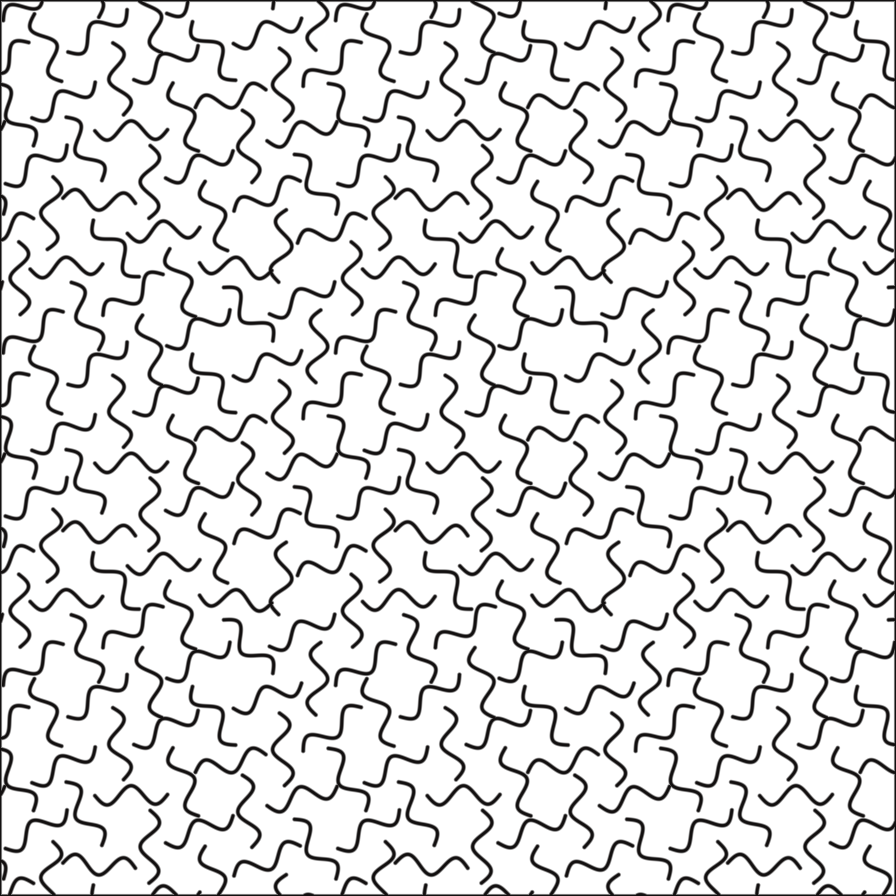
Reproduce this pattern procedurally as a three.js fragment shader.

```glsl
// Scattered short black wavy strokes on white, in a repeating tile with a thin frame.
varying vec2 vUv;

const vec3 PAPER = vec3(1.0);
const vec3 INK = vec3(0.07, 0.06, 0.06);
const float TILE = 0.371;            // period of the whole arrangement
const vec2 STEP = vec2(6.0, 2.0);    // tilt of the lattice inside the tile
const float CELLS = 40.0;            // strokes per tile: dot(STEP, STEP)
const float HALF_LENGTH = 0.0405;    // half the span of a stroke
const float AMPLITUDE = 0.0105;      // wave height
const float HALF_WIDTH = 0.00205;    // half the line thickness
const float SOFTNESS = 0.0013;       // edge blur
const float TURN = 0.45;             // random rotation, radians
const float SHIFT = 0.0035;          // random displacement
const float FRAME = 0.0018;          // frame thickness
const float PI = 3.14159265;

float hash(vec2 p, float seed) {
  vec3 q = fract(vec3(p, seed) * vec3(0.1031, 0.1130, 0.1377));
  q += dot(q, q.yzx + 33.33);
  return fract((q.x + q.y) * q.z);
}

// Signed random value in -1..1
float spread(vec2 p, float seed) {
  return 2.0 * hash(p, seed) - 1.0;
}

// Distance to a cosine arc of three half waves, with round ends
float waveDistance(vec2 p) {
  float k = 1.5 * PI / HALF_LENGTH;
  float t = clamp(p.x, -HALF_LENGTH, HALF_LENGTH);
  for (int i = 0; i < 3; i++) {
    float height = AMPLITUDE * cos(k * t);
    float slope = -AMPLITUDE * k * sin(k * t);
    t -= (t - p.x + (height - p.y) * slope) / (1.0 + slope * slope);
    t = clamp(t, -HALF_LENGTH, HALF_LENGTH);
  }
  return length(p - vec2(t, AMPLITUDE * cos(k * t)));
}

// Nearest stroke; neighbours lie roughly crosswise so that they do not meet
float strokeDistance(vec2 p) {
  vec2 lattice = vec2(dot(STEP, p), STEP.x * p.y - STEP.y * p.x) / TILE;
  vec2 home = floor(lattice + 0.5);
  float nearest = 1.0;
  for (int j = -1; j <= 1; j++) {
    for (int i = -1; i <= 1; i++) {
      vec2 cell = home + vec2(float(i), float(j));
      vec2 site = vec2(STEP.x * cell.x - STEP.y * cell.y, dot(STEP.yx, cell));
      vec2 id = floor(mod(site + 0.5, CELLS));  // same id in every tile
      vec2 centre = site * TILE / CELLS;
      centre += SHIFT * vec2(spread(id, 1.0), spread(id, 2.0));

      float crosswise = mod(cell.x + cell.y, 2.0);
      float angle = atan(STEP.y, STEP.x) + 0.5 * PI * crosswise;
      angle += TURN * spread(id, 3.0);
      float c = cos(angle);
      float s = sin(angle);
      vec2 d = p - centre;
      vec2 local = vec2(c * d.x + s * d.y, c * d.y - s * d.x);
      local.y *= hash(id, 4.0) < 0.5 ? -1.0 : 1.0;
      nearest = min(nearest, waveDistance(local));
    }
  }
  return nearest;
}

float coverage(float d) {
  return 1.0 - smoothstep(-SOFTNESS, SOFTNESS, d);
}

void main() {
  float ink = coverage(strokeDistance(vUv) - HALF_WIDTH);

  // Thin frame along the canvas edge
  vec2 margin = min(vUv, 1.0 - vUv);
  ink = max(ink, coverage(min(margin.x, margin.y) - FRAME));

  gl_FragColor = vec4(mix(PAPER, INK, ink), 1.0);
}
```
